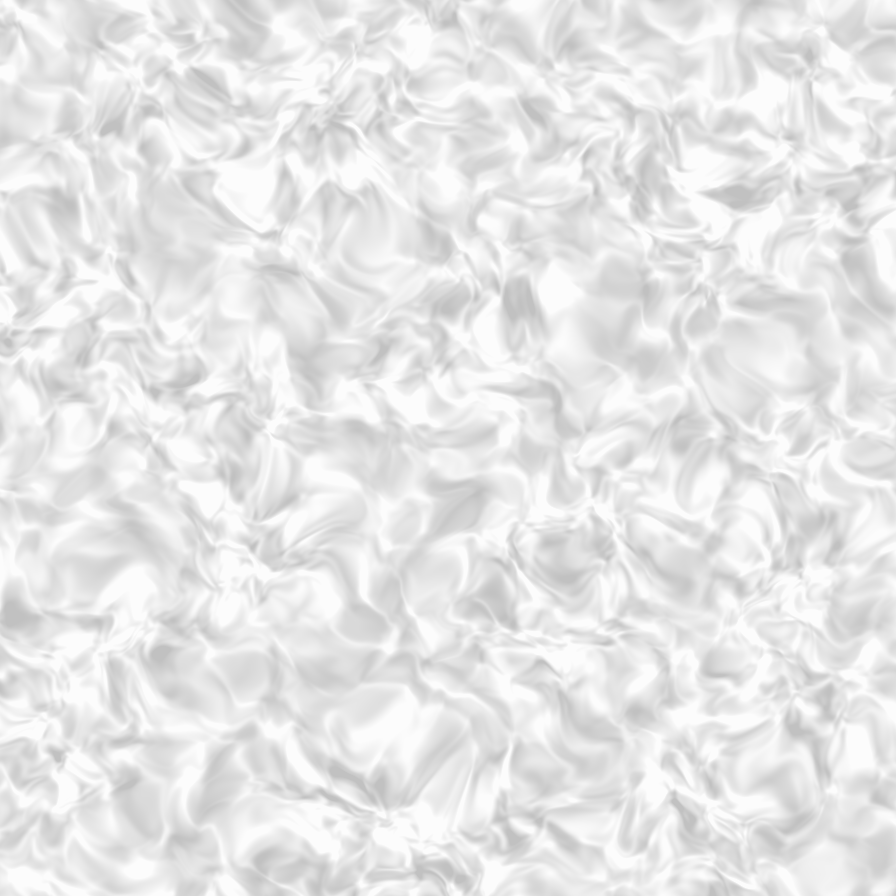
Reproduce this texture procedurally as a Shadertoy shader.

```glsl
// Random gradient of a lattice cell, from integer mixing
vec2 cellGradient(ivec2 cell) {
    uvec2 h = uvec2(cell + 4096) * uvec2(1597u, 3571u);
    uint n = (h.x ^ (h.y << 7)) * 74779u + h.y;
    n = (n ^ (n >> 15)) * 92821u;
    n = (n ^ (n >> 13)) * 68917u;
    n ^= n >> 16;
    float angle = float(n & 65535u) / 65536.0 * 6.28318;
    return vec2(cos(angle), sin(angle));
}

float noise(vec2 p) {
    ivec2 cell = ivec2(floor(p));
    vec2 f = fract(p);
    vec2 s = f * f * f * (f * (f * 6.0 - 15.0) + 10.0);
    float a = dot(cellGradient(cell), f);
    float b = dot(cellGradient(cell + ivec2(1, 0)), f - vec2(1, 0));
    float c = dot(cellGradient(cell + ivec2(0, 1)), f - vec2(0, 1));
    float d = dot(cellGradient(cell + ivec2(1, 1)), f - vec2(1, 1));
    return mix(mix(a, b, s.x), mix(c, d, s.x), s.y);
}

vec2 noise2(vec2 p) {
    return vec2(noise(p), noise(p + vec2(37.3, 81.7)));
}

// Bright line along the zero crossings of a noise value
float vein(float n, float thinness) {
    return exp(-n * n * thinness * thinness);
}

void mainImage(out vec4 fragColor, in vec2 fragCoord) {
    vec2 uv = fragCoord / iResolution.y;

    // Refraction: coarse swells, then small ripples
    vec2 p = uv + 0.045 * noise2(uv * 8.0);
    p += 0.022 * noise2(p * 22.0 + 11.0);
    p += 0.007 * noise2(p * 52.0 + 5.0);

    // Axes along and across the falling diagonal
    vec2 slant = vec2(dot(p, vec2(0.77, -0.64)), dot(p, vec2(0.64, 0.77)));

    // Calm patches alternate with rippled ones
    float rippled = smoothstep(-0.35, 0.2, noise(uv * 5.0 + 3.4));

    // Soft cloudy blobs
    float blob = noise(p * 17.0 + 7.1);
    float tone = 0.862 + 0.15 * blob + 0.13 * noise(p * 33.0 + 19.6);

    // Diagonal streaks and fine grain
    float streak = noise(slant * vec2(15.0, 42.0) + 23.2);
    float grain = noise(p * 75.0 + 41.9);
    tone += rippled * (0.13 * streak + 0.10 * grain);

    // Contour rings around the blobs
    tone += 0.02 * rippled * cos(blob * 24.0);

    // White caustic veins, long slanted ones and small curls
    float longVein = vein(noise(slant * vec2(9.0, 20.0) + 61.3), 9.0);
    float curl = vein(noise(p * 27.0 + 53.8), 6.0);
    tone += 0.065 * longVein + 0.065 * curl * mix(0.4, 1.0, rippled);

    fragColor = vec4(vec3(clamp(tone, 0.755, 0.988)), 1.0);
}
```
